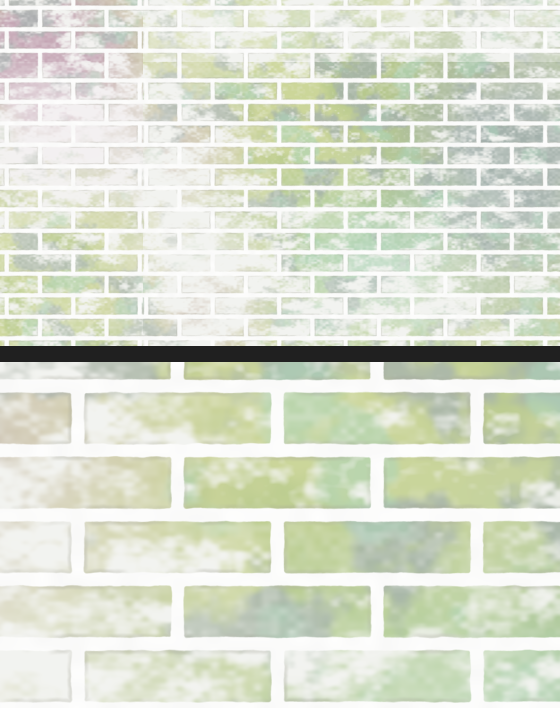
Top, the full canvas; bottom, a detail of the centre.
Reproduce this texture procedurally as a WebGL 1 fragment shader.

```glsl
precision highp float;
// Whitewashed brick wall in running bond, with faded watercolour tints.
// Courses come from floor/fract; two panel seams shift the bond, soft blobs
// choose the tints, and layered noise wears the paint brick by brick.
uniform vec2 u_resolution;

// Layout: the wall is ASPECT wide and 1 high, y measured from the top
const float ASPECT = 1.627;
const vec2 PITCH = vec2(0.1932, 0.0621);       // brick plus joint
const vec2 ORIGIN = vec2(0.5212, 0.0225);      // one joint crossing
const vec2 SEAM = vec2(0.4153, 0.180);         // where the panels meet
const vec2 SEAM_SHIFT = vec2(0.0186, 0.0235);  // slip of bond at the seams
const float JOINT = 0.0126;
const float CORNER = 0.0022;
const float RAGGED = 0.0024;

// Wear
const float PAINT_DENSITY = 0.74;
const float GRAIN_SCALE = 150.0;
const float EDGE_SHADE = 0.30;

// Colours
const vec3 MORTAR = vec3(0.995, 0.995, 0.992);
const vec3 WHITEWASH = vec3(0.950, 0.953, 0.940);
const vec3 BLUSH = vec3(0.955, 0.940, 0.945);
const vec3 OLIVE = vec3(0.725, 0.795, 0.545);
const vec3 LIME = vec3(0.800, 0.840, 0.600);
const vec3 SLATE = vec3(0.640, 0.690, 0.680);
const vec3 MINT = vec3(0.680, 0.835, 0.735);
const vec3 MAUVE = vec3(0.765, 0.640, 0.700);
const vec3 TAN = vec3(0.800, 0.735, 0.685);
const vec3 EDGE = vec3(0.640, 0.640, 0.590);

float hash(vec2 p) {
  return fract(sin(dot(p, vec2(127.1, 311.7))) * 43758.5453);
}

float noise(vec2 p) {
  vec2 i = floor(p), f = fract(p);
  f = f * f * (3.0 - 2.0 * f);
  return mix(mix(hash(i), hash(i + vec2(1.0, 0.0)), f.x),
             mix(hash(i + vec2(0.0, 1.0)), hash(i + 1.0), f.x), f.y);
}

float fbm(vec2 p) {
  float sum = 0.0, amp = 0.533;
  for (int i = 0; i < 4; i++) {
    sum += amp * noise(p);
    p = p * 2.03 + 17.3;
    amp *= 0.5;
  }
  return sum;
}

// Soft elliptical region
float blob(vec2 p, vec2 center, vec2 radius) {
  vec2 d = (p - center) / radius;
  return exp(-dot(d, d));
}

float roundedBox(vec2 p, vec2 halfSize) {
  vec2 d = abs(p) - halfSize + CORNER;
  return length(max(d, 0.0)) + min(max(d.x, d.y), 0.0) - CORNER;
}

// Broad drift of hues over the wall
vec3 tintAt(vec2 p, float left, float above) {
  vec2 w = p + 0.12 * (vec2(fbm(p * 9.0), fbm(p * 9.0 + 40.0)) - 0.5);
  vec3 c = mix(OLIVE, LIME, smoothstep(0.4, 0.65, fbm(p * 8.0 + 5.0)));
  c = mix(c, SLATE, min(1.2 * blob(w, vec2(1.50, 0.46), vec2(0.30, 0.36)), 0.95));
  c = mix(c, MINT, 0.9 * blob(w, vec2(1.10, 0.76), vec2(0.26, 0.20)));
  c = mix(c, MINT, 0.8 * blob(w, vec2(0.66, 0.26), vec2(0.07, 0.04)));
  c = mix(c, TAN, blob(w, vec2(0.47, 0.43), vec2(0.17, 0.19)));
  c = mix(c, TAN, blob(w, vec2(0.58, 0.88), vec2(0.17, 0.18)));
  c = mix(c, MAUVE, left * min(1.4 * blob(w, vec2(0.12, 0.18), vec2(0.27, 0.24)), 1.0));
  c = mix(c, SLATE, 0.75 * smoothstep(0.53, 0.68, fbm(p * 12.0 + 71.0)));
  return mix(c, MINT, 0.55 * smoothstep(0.56, 0.70, fbm(p * 11.0 + 23.0)));
}

// How much paint survives in each region
float densityAt(vec2 p, float left, float above) {
  float d = PAINT_DENSITY;
  d += 0.26 * blob(p, vec2(1.00, 0.38), vec2(0.42, 0.22));
  d -= 0.55 * (1.0 - above) * blob(p, vec2(0.18, 0.42), vec2(0.34, 0.19));
  d -= 0.50 * blob(p, vec2(0.58, 0.76), vec2(0.17, 0.25));
  d -= 0.28 * blob(p, vec2(1.20, 0.88), vec2(0.34, 0.11));
  return d * mix(1.0, 0.66, above * (1.0 - left));
}

void main() {
  vec2 uv = gl_FragCoord.xy / u_resolution;
  vec2 p = vec2(uv.x * ASPECT, 1.0 - uv.y);
  float aa = 1.0 / u_resolution.y;
  float left = 1.0 - step(SEAM.x, p.x);
  float above = 1.0 - step(SEAM.y, p.y);

  // Running bond, slipped across the seams
  vec2 q = p + SEAM_SHIFT * vec2(left, above - 1.0) - ORIGIN;
  float row = floor(q.y / PITCH.y);
  q.x += 0.5 * PITCH.x * mod(row, 2.0);
  vec2 id = vec2(floor(q.x / PITCH.x), row);
  vec2 local = q - (id + 0.5) * PITCH;
  float chip = RAGGED * (fbm(p * 75.0) - 0.5);
  float dist = roundedBox(local, 0.5 * (PITCH - JOINT)) + chip;
  float brick = 1.0 - smoothstep(-aa, aa, dist);

  // Worn paint with fine speckle, offset for every brick
  float rnd = hash(id + 3.7 * left);
  float density = densityAt(p, left, above) + 0.20 * (rnd - 0.5);
  float patches = fbm(p * vec2(17.0, 30.0) + rnd * 9.0);
  float grain = noise(p * GRAIN_SCALE * vec2(0.8, 1.0));
  float wear = smoothstep(0.26, 0.64, patches + 0.45 * (density - 0.6) + 0.16 * (grain - 0.5));
  float paint = clamp(density * wear * (0.86 + 0.36 * grain), 0.0, 1.0);
  vec3 base = mix(WHITEWASH, BLUSH, left * blob(p, vec2(0.2, 0.35), vec2(0.35, 0.22)));
  vec3 color = mix(base, tintAt(p, left, above), paint);

  // Broken thin shade along the brick border
  float rim = smoothstep(-0.005, -0.001, dist) * smoothstep(0.35, 0.7, fbm(p * 28.0 + 9.0));
  color = mix(color, EDGE, EDGE_SHADE * rim);

  vec3 joint = MORTAR - 0.02 * noise(p * 60.0);
  gl_FragColor = vec4(mix(joint, color, brick), 1.0);
}
```
